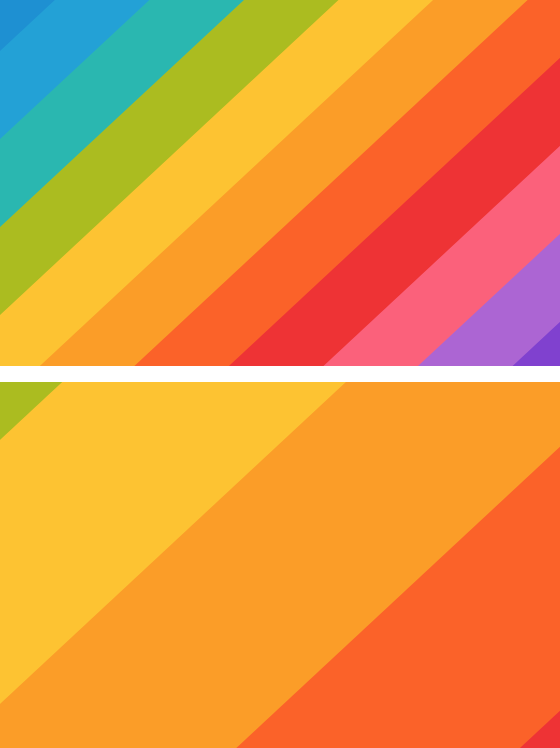
Top, the full canvas; bottom, a detail of the centre.
This background is drawn by a Shadertoy shader. Its source:

```glsl
// Eleven flat diagonal rainbow stripes, from blue at upper left to violet at lower right.

const int STRIPES = 11;

const vec3 stripeColor[STRIPES] = vec3[](
    vec3(0.118, 0.565, 0.824),  // deep blue
    vec3(0.137, 0.631, 0.839),  // sky blue
    vec3(0.165, 0.718, 0.690),  // teal
    vec3(0.671, 0.737, 0.125),  // olive green
    vec3(0.992, 0.765, 0.196),  // yellow
    vec3(0.984, 0.616, 0.157),  // orange
    vec3(0.984, 0.384, 0.161),  // vermilion
    vec3(0.933, 0.200, 0.208),  // red
    vec3(0.984, 0.380, 0.482),  // pink
    vec3(0.675, 0.396, 0.827),  // lilac
    vec3(0.502, 0.255, 0.812)   // violet
);

void mainImage(out vec4 fragColor, in vec2 fragCoord) {
    // Canvas heights, measured from the upper left corner
    vec2 p = vec2(fragCoord.x, iResolution.y - fragCoord.y) / iResolution.y;

    // Stripes per canvas height along each axis; each whole number is an edge
    vec2 frequency = vec2(3.871, 4.159);
    float position = dot(p, frequency) + 0.42;
    float halfPixel = 0.6 * length(frequency) / iResolution.y;

    // Lay each stripe over the one before it, with a smooth edge
    vec3 color = stripeColor[0];
    for (int i = 1; i < STRIPES; i++) {
        float edge = float(i);
        color = mix(color, stripeColor[i], smoothstep(edge - halfPixel, edge + halfPixel, position));
    }
    fragColor = vec4(color, 1.0);
}
```
